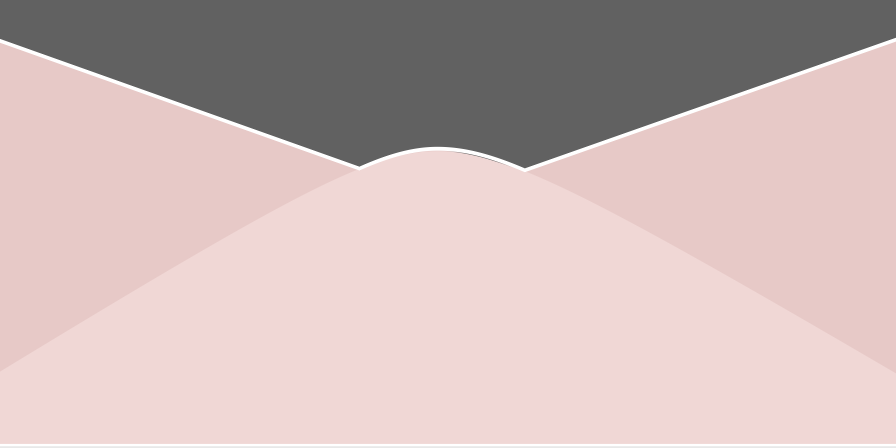
Write a WebGL 2 fragment shader that draws this background.

```glsl
#version 300 es
precision highp float;
// Open envelope backdrop: two rosy side flaps and a paler front fold that rises
// to a rounded crest, under a grey field trimmed with a white line.
// Every edge is a height function of x, compared with y and antialiased.

uniform vec2 u_resolution;
out vec4 fragColor;

// Rounded crest: a hyperbola with its own squared slope on each side.
float crest(float x, float top, float leftSlope2, float rightSlope2) {
    float dx = x - 0.9766;
    float slope2 = dx < 0.0 ? leftSlope2 : rightSlope2;
    return top + 0.13 - sqrt(0.0169 + slope2 * dx * dx);
}

// Coverage of the positive side of a signed distance, one pixel soft.
float cover(float d) {
    return clamp(0.5 + d * u_resolution.y, 0.0, 1.0);
}

void main() {
    // Canvas spans 2 by 1 units.
    vec2 p = gl_FragCoord.xy / u_resolution * vec2(2.0, 1.0);

    // Front fold over the side flaps.
    vec3 sideFlap = vec3(0.906, 0.788, 0.78);
    vec3 frontFold = vec3(0.941, 0.843, 0.835);
    float fold = crest(p.x, 0.6625, 0.388, 0.358);
    vec3 color = mix(sideFlap, frontFold, cover((fold - p.y) * 0.88));

    // Upper outline: two slanted edges joined by the crest.
    float slants = max(0.9089 - 0.3555 * p.x, 0.9115 - 0.352 * (2.0 - p.x));
    float arc = crest(p.x, 0.668, 0.443, 0.39);
    float rise = p.y - max(slants, arc);
    vec3 grey = vec3(0.38);
    color = mix(color, grey, cover(rise));

    // Thin shadow beneath the right shoulder of the crest.
    float shoulder = smoothstep(0.99, 1.05, p.x) * (1.0 - smoothstep(1.09, 1.15, p.x));
    color = mix(color, grey, shoulder * cover(0.0055 - abs(rise)));

    // White trim along the outline.
    color = mix(color, vec3(1.0), cover(0.0043 - abs(rise)));

    // Pale strip along the base.
    color = mix(color, vec3(1.0), cover(0.0091 - p.y));
    color = mix(color, vec3(0.91), cover(0.004 - p.y));

    fragColor = vec4(color, 1.0);
}
```
